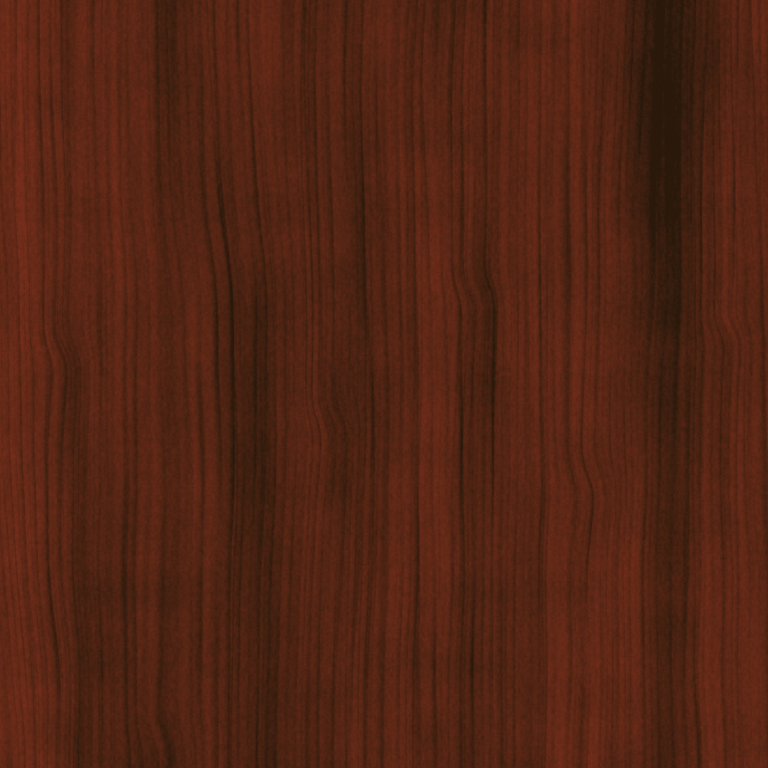
Write a Shadertoy shader that draws this texture.

```glsl
const vec3 DARK_WOOD = vec3(0.200, 0.108, 0.052);
const vec3 RED_WOOD = vec3(0.440, 0.172, 0.100);

float hash(vec2 p) {
    vec3 q = fract(vec3(p.xyx) * 0.1031);
    q += dot(q, q.yzx + 33.33);
    return fract((q.x + q.y) * q.z);
}

// Value noise centred on zero, from -0.5 to 0.5
float noise(vec2 p) {
    vec2 cell = floor(p);
    vec2 f = fract(p);
    f = f * f * (3.0 - 2.0 * f);
    float low = mix(hash(cell), hash(cell + vec2(1, 0)), f.x);
    float high = mix(hash(cell + vec2(0, 1)), hash(cell + vec2(1, 1)), f.x);
    return mix(low, high, f.y) - 0.5;
}

float fbm(vec2 p) {
    float sum = 0.0, gain = 0.6;
    for (int i = 0; i < 4; i++) {
        sum += gain * noise(p);
        p = p * vec2(2.1, 1.6) + 17.3;
        gain *= 0.6;
    }
    return sum;
}

// Soft vertical stripe around a centre
float band(float x, float centre, float width) {
    float d = (x - centre) / width;
    return exp(-d * d);
}

// Kinks that bend the grain sideways: x is the shift, y the shadow
vec2 kinks(vec2 p) {
    vec2 sum = vec2(0.0);
    for (int i = 0; i < 6; i++) {
        float id = float(i);
        vec2 centre = vec2((id + 0.2 + 0.6 * hash(vec2(id, 4.0))) / 6.0, hash(vec2(id, 19.0)));
        vec2 d = p - centre;
        float s = d.y / mix(0.015, 0.04, hash(vec2(id, 2.0)));
        float side = hash(vec2(id, 7.0)) < 0.5 ? -1.0 : 1.0;
        sum.x += side * 0.016 * band(d.x, 0.0, 0.035) * s / (1.0 + s * s);
        sum.y += band(d.x, 0.01, 0.016) * band(d.y, -0.05, 0.09);
    }
    return sum;
}

// Growth lines: slow darkening, then a crisp edge
float growthLines(vec2 p, float density, float seed) {
    float ring = density * (p.x + 0.06 * noise(vec2(p.x * 7.0 + seed, p.y * 0.6)));
    ring += 0.6 * noise(vec2(p.x * 30.0, p.y * 3.0 + seed));
    float f = fract(ring);
    float id = floor(ring);
    float profile = pow(smoothstep(0.0, 0.82, f), 4.0) * (1.0 - smoothstep(0.82, 1.0, f));
    float strength = 0.15 + 0.85 * hash(vec2(id, 31.0 + seed));
    return profile * strength * (0.9 + 1.1 * noise(vec2(id * 3.7, p.y * 7.0)));
}

// Broad light and dark zones of the board
float boardTone(vec2 p) {
    float tone = 0.55 + 0.72 * fbm(vec2(p.x * 8.0 + 2.0, p.y * 1.2));
    tone -= 0.24 * band(p.x, 0.225, 0.030);
    tone -= 0.32 * band(p.x, 0.875, 0.025);
    tone += 0.18 * band(p.x, 0.010, 0.060);
    tone += 0.24 * band(p.x, 0.950, 0.045) * (1.0 - 0.7 * p.y);
    return tone - 0.10 * smoothstep(0.5, 1.0, p.y) * band(p.x, 0.75, 0.2);
}

void mainImage(out vec4 fragColor, in vec2 fragCoord) {
    vec2 uv = fragCoord / iResolution.xy;

    // Bend the fibres
    vec2 kink = kinks(uv);
    vec2 p = uv;
    p.x += kink.x + 0.020 * noise(vec2(uv.x * 3.0, uv.y * 2.2));
    p.x += 0.006 * noise(vec2(uv.x * 12.0, uv.y * 8.0));

    // Zones, coarse and fine lines, streaks
    float tone = boardTone(p) - 0.18 * kink.y;
    tone -= 0.40 * growthLines(p, 56.0, 3.0);
    tone -= 0.24 * growthLines(p, 105.0, 11.0);
    tone += 0.26 * noise(vec2(p.x * 50.0, p.y * 1.6));
    tone += 0.22 * noise(vec2(p.x * 140.0, p.y * 4.0));

    // Cloudy sheen and pores
    tone += 0.14 * noise(uv * vec2(16.0, 22.0));
    tone += 0.17 * noise(uv * vec2(330.0, 150.0));
    tone += 0.20 * noise(uv * vec2(410.0, 400.0) + 50.0);

    vec3 color = mix(DARK_WOOD, RED_WOOD, clamp(tone, -0.15, 1.05));
    fragColor = vec4(color, 1.0);
}
```
